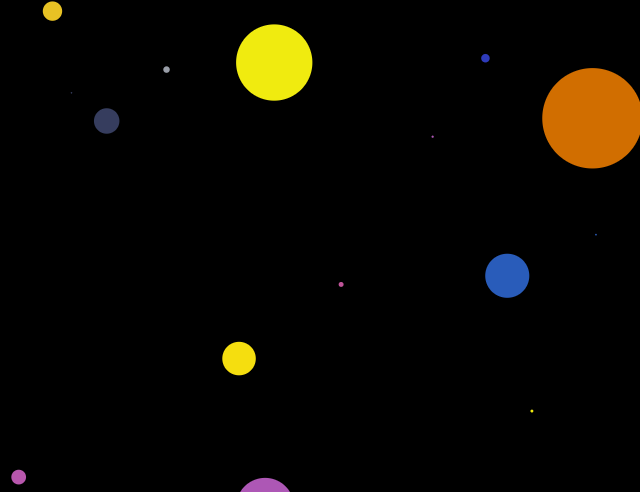
Reproduce this background procedurally as a Shadertoy shader.

```glsl
// Flat coloured discs of steeply falling size scattered over a black field.

#define DISC_COUNT 18
#define COLOUR_COUNT 12
#define LARGEST_RADIUS 0.102
#define SMALLEST_RADIUS 0.0015
#define RADIUS_RATIO 0.76
#define EDGE_MARGIN 0.05
#define SCATTER_START vec2(0.887, 0.736)
#define SCATTER_STEP vec2(0.548, 0.103)
#define SCATTER_BEND vec2(0.439, 0.076)
#define SCATTER_TWIST vec2(-0.082, 0.172)

const vec3 PALETTE[COLOUR_COUNT] = vec3[COLOUR_COUNT](
    vec3(0.82, 0.43, 0.00),  // orange
    vec3(0.94, 0.92, 0.06),  // lemon
    vec3(0.68, 0.34, 0.71),  // purple
    vec3(0.16, 0.36, 0.73),  // blue
    vec3(0.96, 0.87, 0.06),  // yellow
    vec3(0.21, 0.24, 0.37),  // slate
    vec3(0.91, 0.76, 0.14),  // gold
    vec3(0.72, 0.34, 0.68),  // pink
    vec3(0.09, 0.50, 0.64),  // teal
    vec3(0.18, 0.23, 0.73),  // deep blue
    vec3(0.60, 0.62, 0.66),  // grey
    vec3(0.75, 0.33, 0.60)   // rose
);

// Cubic sequence wrapped to the canvas plus a margin, so edges may cut discs.
vec2 discCentre(float n) {
    vec2 turn = SCATTER_BEND + (n - 2.0) / 3.0 * SCATTER_TWIST;
    vec2 travel = n * (SCATTER_STEP + (n - 1.0) / 2.0 * turn);
    return mix(vec2(-EDGE_MARGIN), vec2(1.0 + EDGE_MARGIN),
               fract(SCATTER_START + travel));
}

float discRadius(float n) {
    return max(LARGEST_RADIUS * pow(RADIUS_RATIO, n), SMALLEST_RADIUS);
}

void mainImage(out vec4 fragColor, in vec2 fragCoord) {
    // Canvas height is one unit.
    float pixel = 1.0 / iResolution.y;
    vec2 position = fragCoord * pixel;
    vec2 canvas = vec2(iResolution.x * pixel, 1.0);
    vec3 colour = vec3(0.0);

    // Paint from smallest to largest.
    for (int i = DISC_COUNT - 1; i >= 0; i--) {
        float n = float(i);
        float edge = length(position - discCentre(n) * canvas) - discRadius(n);
        float coverage = clamp(0.5 - edge / pixel, 0.0, 1.0);
        colour = mix(colour, PALETTE[i % COLOUR_COUNT], coverage);
    }

    fragColor = vec4(colour, 1.0);
}
```
